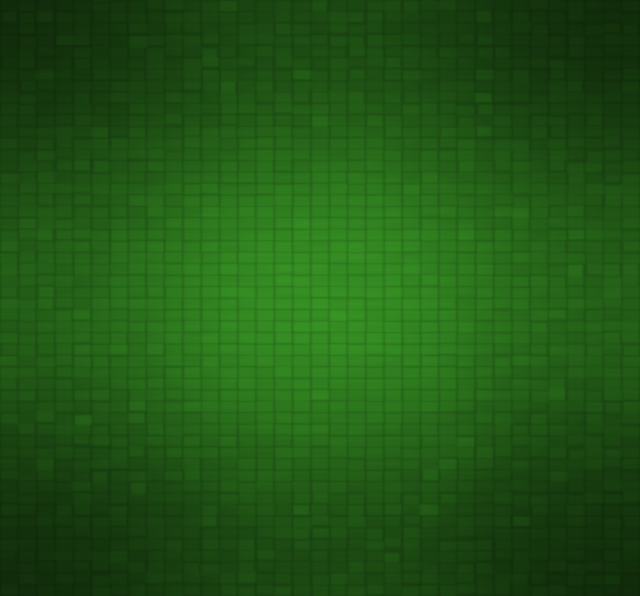
This background is drawn by a Shadertoy shader. Its source:

```glsl
vec3 hash3(vec2 p) {
    vec3 q = fract(vec3(p.xyx) * vec3(0.1031, 0.1030, 0.0973));
    q += dot(q, q.yxz + 33.33);
    return fract((q.xxy + q.yzz) * q.zyx);
}

// Value noise that wraps after a whole number of cells
float wrapNoise(vec2 uv, vec2 period) {
    vec2 p = uv * period, i = floor(p), f = fract(p);
    f = f * f * (3.0 - 2.0 * f);
    vec2 a = mod(i, period), b = mod(i + 1.0, period);
    return mix(mix(hash3(a).x, hash3(vec2(b.x, a.y)).x, f.x),
               mix(hash3(vec2(a.x, b.y)).x, hash3(b).x, f.x), f.y);
}

// Soft rectangle coverage, in units of one grid cell
float softBox(vec2 p, vec2 halfSize) {
    vec2 soft = vec2(0.09, 0.14);
    vec2 c = 1.0 - smoothstep(-soft, soft, abs(p) - halfSize);
    return c.x * c.y;
}

void mainImage(out vec4 fragColor, in vec2 fragCoord) {
    vec2 uv = fragCoord / iResolution.xy;
    vec2 grid = vec2(35.0, 52.0);
    vec2 cell = floor(uv * grid), local = fract(uv * grid);

    // Periodic glow, brightest in the middle
    vec2 s = pow(abs(cos(3.14159 * uv)), vec2(2.3));
    float glow = 0.56 * exp(-0.4 * s.x - 0.64 * s.y - 0.08 * s.x * s.y);
    float wear = 0.35 + 0.65 * smoothstep(0.05, 0.9, s.x * 0.6 + s.y * 0.7);

    // Translucent tiles, more displaced and uneven away from the middle
    float cover = 0.0, tint = 0.0;
    for (int y = -1; y <= 1; y++) {
        for (int x = -1; x <= 1; x++) {
            vec2 offset = vec2(x, y);
            vec2 id = mod(cell + offset, grid);
            vec3 rnd = hash3(id + 7.0), tone = hash3(id + 91.0);
            vec2 shift = (rnd.xy - 0.5) * vec2(0.16, 0.4) * wear;
            vec2 halfSize = vec2(0.46, 0.45) + (tone.yz - 0.45) * 0.16 * wear;
            float tile = softBox(local - 0.5 - offset - shift, halfSize);
            cover = max(cover, tile);
            float highlight = 0.1 * smoothstep(0.9, 1.0, rnd.z);
            tint += tile * wear * ((tone.x - 0.5) * 0.11 + highlight);
        }
    }

    // Regular grid lines beneath the tiles
    vec2 edge = min(local, 1.0 - local);
    vec2 line = 1.0 - smoothstep(vec2(0.0), vec2(0.17, 0.2), edge);
    float shade = 1.0 - 0.09 * (1.0 - cover);
    shade *= (1.0 - 0.06 * line.x) * (1.0 - 0.035 * line.y);

    // Fine horizontal brushing and broad mottling
    float streak = wrapNoise(uv, vec2(22.0, 208.0)) - 0.5;
    float mottle = wrapNoise(uv, vec2(9.0, 11.0)) - 0.5;
    shade *= 1.0 + tint + 0.04 * streak + 0.03 * mottle;

    vec3 green = vec3(0.375, 1.0, 0.245);
    fragColor = vec4(green * glow * shade, 1.0);
}
```
